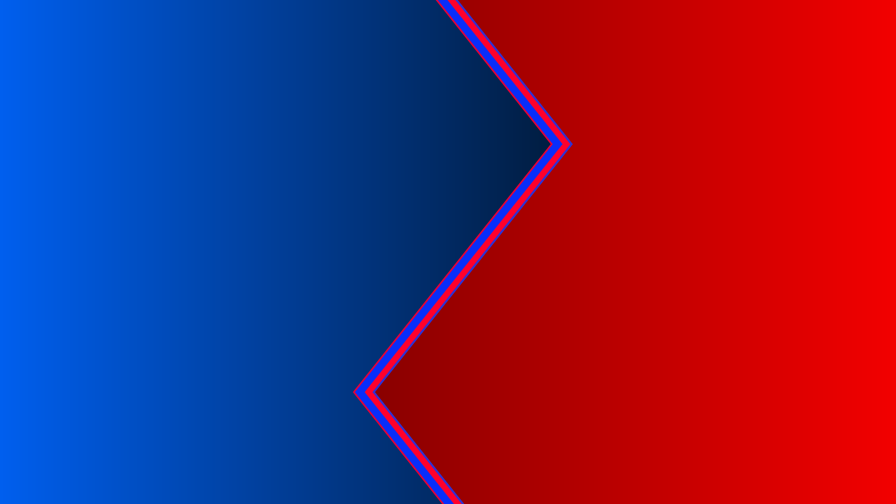
Reproduce this background procedurally as a Shadertoy shader.

```glsl
// Blue and red gradient fields parted by a striped zigzag ribbon.

// Zigzag centre line, in canvas heights
const float TROUGH_X = 0.722;
const float APEX_X = 1.1146;
const float TROUGH_Y = 0.222;
const float HALF_PERIOD = 0.492;

// Stripe borders, as horizontal offsets from the centre line
const float OUTER_EDGE = 0.0220;
const float LEFT_TRIM = -0.0178;
const float STRIPE_SPLIT = 0.0016;
const float RIGHT_TRIM = 0.0170;

// Field gradients; ends are fractions of the canvas width
const float BLUE_END = 0.612;
const float RED_START = 0.419;
const vec3 BLUE_BRIGHT = vec3(0.00, 0.372, 0.935);
const vec3 BLUE_DARK = vec3(0.005, 0.115, 0.260);
const vec3 RED_DARK = vec3(0.540, 0.0, 0.0);
const vec3 RED_BRIGHT = vec3(0.950, 0.0, 0.0);

// Ribbon colours
const vec3 STRIPE_BLUE = vec3(0.03, 0.18, 0.98);
const vec3 STRIPE_RED = vec3(1.00, 0.00, 0.17);
const vec3 TRIM_RED = vec3(0.92, 0.00, 0.20);
const vec3 TRIM_BLUE = vec3(0.16, 0.20, 0.86);

// Triangle wave: x of the ribbon centre at height y
float zigzag(float y) {
    float phase = (y - TROUGH_Y) / (2.0 * HALF_PERIOD);
    float rise = 1.0 - abs(2.0 * fract(phase) - 1.0);
    return mix(TROUGH_X, APEX_X, rise);
}

// Antialiased step along the ribbon's horizontal offset
float edge(float border, float offset, float blur) {
    return smoothstep(-blur, blur, offset - border);
}

void mainImage(out vec4 fragColor, in vec2 fragCoord) {
    vec2 p = fragCoord / iResolution.y;
    float across = fragCoord.x / iResolution.x;

    // Horizontal gradients on both sides
    vec3 blueField = mix(BLUE_BRIGHT, BLUE_DARK, clamp(across / BLUE_END, 0.0, 1.0));
    float redMix = clamp((across - RED_START) / (1.0 - RED_START), 0.0, 1.0);
    vec3 redField = mix(RED_DARK, RED_BRIGHT, redMix);

    // Blur of about one pixel measured across the slanted edge
    float slope = (APEX_X - TROUGH_X) / HALF_PERIOD;
    float blur = 0.7 * length(vec2(1.0, slope)) / iResolution.y;
    float offset = p.x - zigzag(p.y);

    // Layers from left to right
    vec3 color = blueField;
    color = mix(color, TRIM_RED, edge(-OUTER_EDGE, offset, blur));
    color = mix(color, STRIPE_BLUE, edge(LEFT_TRIM, offset, blur));
    color = mix(color, STRIPE_RED, edge(STRIPE_SPLIT, offset, blur));
    color = mix(color, TRIM_BLUE, edge(RIGHT_TRIM, offset, blur));
    color = mix(color, redField, edge(OUTER_EDGE, offset, blur));

    fragColor = vec4(color, 1.0);
}
```
